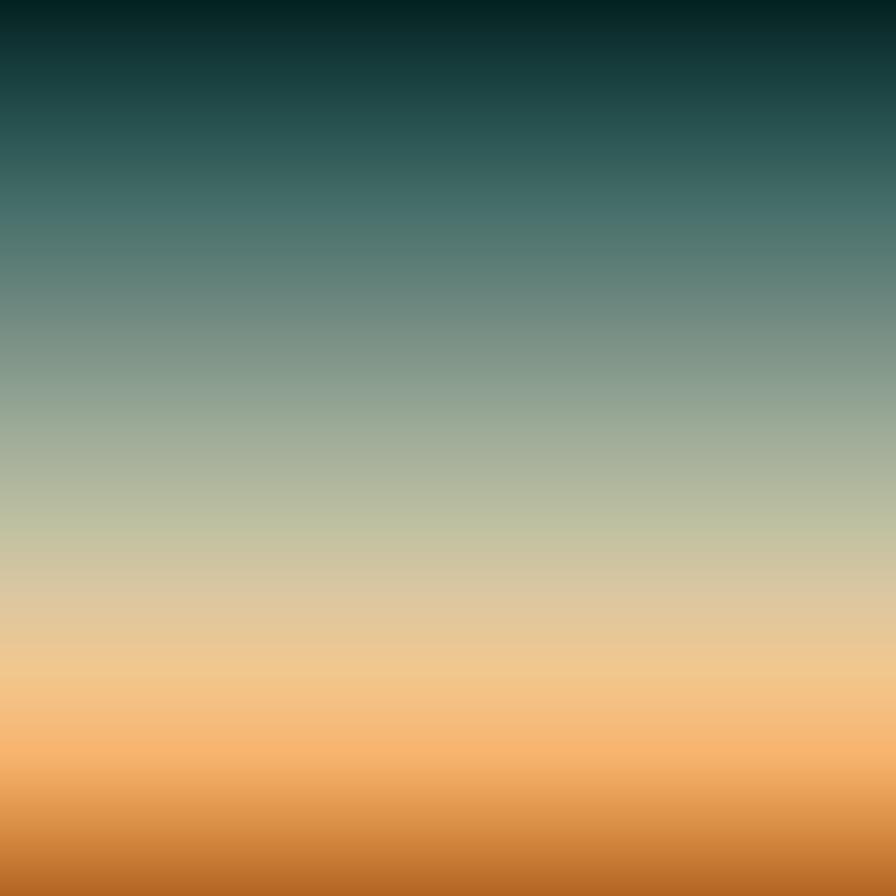
Write a three.js fragment shader that draws this background.

```glsl
// A calm dusk sky: amber at the horizon, fading through pale sand and sage
// to a dark teal zenith. Each colour is blended over the previous ones
// along a vertical ramp between neighbouring heights.

varying vec2 vUv;

// Heights of the colour stops, from the bottom (0) to the top (1)
#define H_OCHRE 0.083
#define H_APRICOT 0.155
#define H_PEACH 0.25
#define H_SAND 0.333
#define H_LICHEN 0.417
#define H_SAGE 0.53
#define H_SEA 0.667
#define H_TEAL 0.76
#define H_PINE 0.87
#define H_DEEP 0.96

// Warm colours near the horizon
const vec3 EMBER = vec3(0.698, 0.392, 0.133);
const vec3 OCHRE = vec3(0.863, 0.573, 0.275);
const vec3 APRICOT = vec3(0.969, 0.702, 0.427);
const vec3 PEACH = vec3(0.949, 0.780, 0.553);
const vec3 SAND = vec3(0.863, 0.780, 0.627);

// Cool colours toward the zenith
const vec3 LICHEN = vec3(0.745, 0.753, 0.635);
const vec3 SAGE = vec3(0.600, 0.660, 0.588);
const vec3 SEA = vec3(0.416, 0.522, 0.490);
const vec3 TEAL = vec3(0.286, 0.441, 0.424);
const vec3 PINE = vec3(0.141, 0.310, 0.298);
const vec3 DEEP = vec3(0.055, 0.188, 0.184);
const vec3 ZENITH = vec3(0.008, 0.125, 0.125);

// Linear progress from one height to the next, clamped to 0..1
float ramp(float low, float high, float y) {
  return clamp((y - low) / (high - low), 0.0, 1.0);
}

vec3 skyColor(float y) {
  // Horizon glow
  vec3 color = mix(EMBER, OCHRE, ramp(0.0, H_OCHRE, y));
  color = mix(color, APRICOT, ramp(H_OCHRE, H_APRICOT, y));
  color = mix(color, PEACH, ramp(H_APRICOT, H_PEACH, y));
  color = mix(color, SAND, ramp(H_PEACH, H_SAND, y));

  // Hazy middle
  color = mix(color, LICHEN, ramp(H_SAND, H_LICHEN, y));
  color = mix(color, SAGE, ramp(H_LICHEN, H_SAGE, y));
  color = mix(color, SEA, ramp(H_SAGE, H_SEA, y));

  // Upper sky
  color = mix(color, TEAL, ramp(H_SEA, H_TEAL, y));
  color = mix(color, PINE, ramp(H_TEAL, H_PINE, y));
  color = mix(color, DEEP, ramp(H_PINE, H_DEEP, y));
  return mix(color, ZENITH, ramp(H_DEEP, 1.0, y));
}

void main() {
  gl_FragColor = vec4(skyColor(vUv.y), 1.0);
}
```
